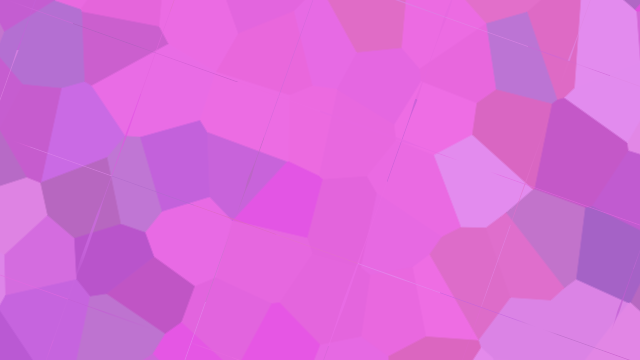
This background is drawn by a WebGL 2 fragment shader. Its source:

```glsl
#version 300 es
precision highp float;

uniform vec2 u_resolution;
out vec4 fragColor;

const vec3 MAUVE   = vec3(0.71, 0.42, 0.79);
const vec3 PURPLE  = vec3(0.78, 0.38, 0.84);
const vec3 MAGENTA = vec3(0.89, 0.33, 0.89);
const vec3 PINK    = vec3(0.91, 0.41, 0.88);
const vec3 ROSE    = vec3(0.87, 0.42, 0.78);
const vec3 LILAC   = vec3(0.88, 0.53, 0.91);

const vec2 TILE_AXIS = vec2(0.942, -0.335);
const vec2 TILE_ORIGIN = vec2(0.333, 1.613);
const float TILE_SIZE = 0.363;
const float SITES_PER_SIDE = 2.0;

vec3 hash3(vec2 p) {
    vec3 q = fract(p.xyx * vec3(0.1031, 0.1030, 0.0973));
    q += dot(q, q.yxz + 33.33);
    return fract((q.xxy + q.yzz) * q.zyx);
}

float noise1(float x, float seed) {
    float cell = floor(x);
    float f = x - cell;
    float a = hash3(vec2(cell, seed)).x;
    float b = hash3(vec2(cell + 1.0, seed)).x;
    return mix(a, b, f * f * (3.0 - 2.0 * f));
}

// Cumulative shares over a rank from 0 to 1
vec3 paletteColour(float rank) {
    if (rank < 0.14) return MAUVE;
    if (rank < 0.39) return PURPLE;
    if (rank < 0.42) return MAGENTA;
    if (rank < 0.77) return PINK;
    if (rank < 0.88) return ROSE;
    return LILAC;
}

// Slow rank drift across the canvas groups related cells
vec3 cellColour(vec2 id) {
    vec3 h = hash3(id + 71.0);
    float rank = fract(dot(id, vec2(0.085, 0.06)) + 0.18 + 0.38 * h.z);
    float spread = rank < 0.39 ? 0.10 : 0.04;
    vec3 hueShift = 0.5 * (h.y - 0.5) * vec3(1.0, 0.0, -1.0);
    return paletteColour(rank) + spread * (h.x - 0.5 + hueShift);
}

// Flat Voronoi cells, blended over one pixel at their borders
vec3 mosaic(vec2 p, float pixel) {
    vec2 base = floor(p);
    vec2 nearId = base, nextId = base;
    vec2 nearSite = p, nextSite = p;
    float nearDist = 1e3, nextDist = 1e3;
    for (int j = -2; j <= 2; j++) {
        for (int i = -2; i <= 2; i++) {
            vec2 id = base + vec2(i, j);
            vec2 site = id + hash3(id + 19.0).xy;
            vec2 offset = site - p;
            float dist = dot(offset, offset);
            if (dist < nearDist) {
                nextDist = nearDist; nextId = nearId; nextSite = nearSite;
                nearDist = dist; nearId = id; nearSite = site;
            } else if (dist < nextDist) {
                nextDist = dist; nextId = id; nextSite = site;
            }
        }
    }
    float gap = max(distance(nearSite, nextSite), 1e-4);
    float border = 0.5 * (nextDist - nearDist) / gap;
    float bleed = 0.5 - 0.5 * smoothstep(0.0, pixel, border);
    return mix(cellColour(nearId), cellColour(nextId), bleed);
}

// Hairline with occasional tapered slivers along a tile side
vec3 addSeam(vec3 colour, float across, float along, float seed, float pixel) {
    float line = floor(across + 0.5);
    float dist = abs(across - line);
    float lineSeed = line * 7.0 + seed;
    float swell = noise1(along * 3.0, lineSeed);
    float presence = smoothstep(0.1, 0.4, noise1(along * 2.3, lineSeed + 31.0));
    float halfWidth = 0.0022 + 0.011 * pow(swell, 8.0);
    float cover = clamp((halfWidth - dist) / pixel + 0.5, 0.0, 1.0);
    vec3 tint = cellColour(vec2(floor(along * 1.5), lineSeed));
    return mix(colour, tint, 0.7 * presence * cover);
}

void main() {
    vec2 p = gl_FragCoord.xy / u_resolution.y;
    vec2 turned = vec2(dot(p, TILE_AXIS), dot(p, vec2(-TILE_AXIS.y, TILE_AXIS.x)));
    vec2 tile = turned / TILE_SIZE - TILE_ORIGIN;
    float pixel = 1.0 / (u_resolution.y * TILE_SIZE);

    vec3 colour = mosaic(tile * SITES_PER_SIDE, pixel * SITES_PER_SIDE);
    colour = addSeam(colour, tile.x, tile.y, 3.0, pixel);
    colour = addSeam(colour, tile.y, tile.x, 58.0, pixel);
    fragColor = vec4(colour, 1.0);
}
```
